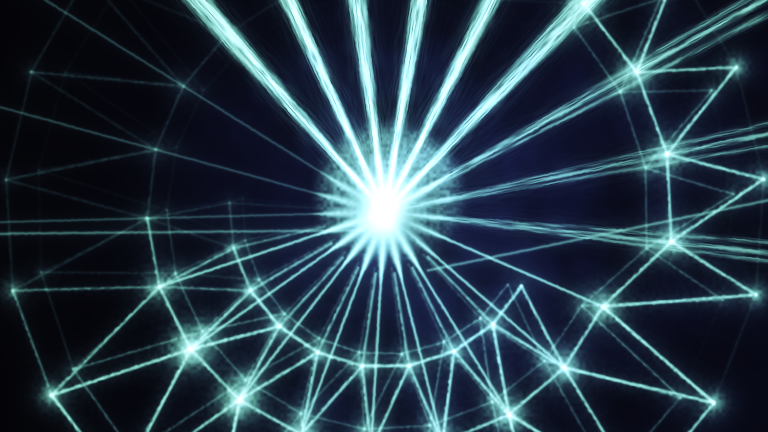
Give the GLSL for this background, as a WebGL 2 fragment shader.

```glsl
#version 300 es
precision highp float;
// A glowing web of light: 21 spokes burst from a white core and three
// rings of nodes, alternately half a step apart, are joined by thin beams.
// Light is summed as one intensity and then toned from navy to pale cyan.
uniform vec2 u_resolution;
out vec4 fragColor;

const float SPOKES = 21.0;
const float STEP = 6.2831853 / SPOKES;

float hash(vec2 p) {
  p = fract(p * vec2(123.34, 345.45));
  p += dot(p, p + 34.35);
  return fract(p.x * p.y);
}

float noise(vec2 p) {
  vec2 i = floor(p), f = fract(p);
  f = f * f * (3.0 - 2.0 * f);
  return mix(mix(hash(i), hash(i + vec2(1, 0)), f.x),
             mix(hash(i + vec2(0, 1)), hash(i + vec2(1, 1)), f.x), f.y);
}

float fbm(vec2 p) {
  float sum = 0.0, amp = 0.5;
  for (int i = 0; i < 4; i++) {
    sum += amp * noise(p);
    p = mat2(1.6, 1.2, -1.2, 1.6) * p;
    amp *= 0.5;
  }
  return sum;
}

// Direction of spoke k, counted clockwise from the upper left
vec2 spokeDir(float k) {
  float a = 2.282 - STEP * k - 0.024 * cos(STEP * (k - 14.5));
  return vec2(cos(a), sin(a));
}

// Sharp beam with a soft skirt
float beam(float d, float w) {
  return exp(-d * d / (w * w)) + 0.12 * exp(-abs(d) / 0.017);
}

float segment(vec2 p, vec2 a, vec2 b) {
  vec2 ab = b - a;
  float t = clamp(dot(p - a, ab) / dot(ab, ab), 0.0, 1.0);
  return beam(length(p - a - ab * t), 0.0036);
}

float midRadius(float k) {
  return k > 4.5 && k < 8.5 ? 0.667 : 0.55;
}

// Tapered spike near the core plus a long ray of several strands
float spoke(vec2 p, float k) {
  vec2 dir = spokeDir(k);
  float along = dot(p, dir), across = dot(p, vec2(-dir.y, dir.x));
  if (along < 0.0) return 0.0;
  float taper = 0.003 + 0.008 * smoothstep(0.18, 0.05, along);
  float spike = 1.5 * exp(-pow(across / taper, 2.0)) * smoothstep(0.18, 0.12, along);
  spike *= k > 6.5 && k < 10.5 ? 0.4 : (k > 17.5 ? 0.6 : 1.0);
  if (k > 8.5) {
    float reach = k > 17.5 ? 0.22 : 0.8 * (1.0 - smoothstep(0.5, 0.6, along));
    return spike + beam(across, 0.0032) * reach * smoothstep(0.02, 0.16, along);
  }
  float front = 1.0 - smoothstep(4.5, 6.5, k), light = 0.0;
  float streak = noise(vec2(across * 330.0, along * 28.0 + k * 9.0));
  for (float s = -1.0; s < 1.5; s++) {
    float spread = s * mix(0.027, 0.022, front) + 0.01 * (hash(vec2(k, s + 4.0)) - 0.5);
    float width = 0.0028 + along * (0.003 + 0.008 * front);
    light += beam(across - along * spread, width) * (s == 0.0 ? 1.0 : 0.55);
  }
  light *= smoothstep(0.0, mix(0.2, 0.06, front), along);
  return spike + light * (0.6 + 1.1 * front) * (0.35 + 1.2 * streak);
}

// All beams that meet at node k of the middle ring
float web(vec2 p, float k) {
  vec2 mid = midRadius(k) * spokeDir(k);
  vec2 midNext = midRadius(k + 1.0) * spokeDir(k + 1.0);
  vec2 inPrev = 0.36 * spokeDir(k - 0.71), inNext = 0.36 * spokeDir(k + 0.29);
  vec2 outPrev = 0.88 * spokeDir(k - 0.62), outNext = 0.88 * spokeDir(k + 0.38);
  float lit = k < 4.5 ? 0.05 : (k > 16.5 ? (k > 17.5 ? 0.12 : 0.6) : 1.0);
  float vary = 0.5 + 0.6 * hash(vec2(k, 7.0));
  float light = segment(p, mid, midNext) * 0.8;
  light += segment(p, outPrev, outNext) * (k < 9.5 ? 0.05 : vary);
  light += segment(p, mid, outPrev) * 0.9 + segment(p, mid, outNext) * vary;
  light += (k > 14.5 && k < 16.5 ? 2.3 : 1.1) * exp(-length(p - mid) / 0.019);
  light += 0.8 * exp(-length(p - outNext) / 0.014);
  if (k > 9.5 && k < 18.5) {
    light += segment(p, inPrev, inNext) + segment(p, mid, inPrev) * vary;
    light += segment(p, mid, inNext) * 0.8 + segment(p, 0.4 * inNext, inNext) * 0.5;
    light += 0.7 * exp(-length(p - inNext) / 0.012);
  }
  return light * lit;
}

void main() {
  vec2 p = gl_FragCoord.xy / u_resolution.y;
  p.x -= 0.5 * u_resolution.x / u_resolution.y;
  p -= vec2(0.002, 0.509);
  float r = length(p), grain = noise(p * 130.0), cloud = fbm(p * 9.0);

  // Barely frayed beams, with a faint smaller echo of the web
  vec2 q = p + 0.0014 * (vec2(grain, noise(p * 130.0 + 40.0)) - 0.5);
  vec2 e = mat2(0.999, 0.035, -0.035, 0.999) * q * 1.09;
  float light = 0.35 * segment(q, vec2(-0.9, -0.05), vec2(-0.05, -0.042));
  light += 0.4 * segment(q, vec2(0.1, -0.135), vec2(0.9, 0.03));
  for (float k = 0.0; k < SPOKES; k++)
    light += spoke(q, k) + (web(q, k) + 0.22 * web(e, k)) * (0.7 + 0.6 * grain);

  // Cyan dome and white core
  float dome = smoothstep(0.19, 0.12, length(p - vec2(0.01, 0.035)));
  light += dome * (0.2 + 0.8 * cloud) * (0.5 + 0.8 * grain) * smoothstep(-0.2, 0.1, p.y);
  light += 4.0 * exp(-r * r / 0.001) + 1.4 * exp(-length(p - vec2(0.0, 0.045)) / 0.03);

  // Navy haze, deepest at the upper left
  vec2 h = p - vec2(0.08, 0.06);
  float haze = exp(-dot(h, h) / 0.25) + 0.3 * smoothstep(-0.5, 0.6, p.x - p.y);
  vec3 color = vec3(0.014, 0.015, 0.03) + vec3(0.055, 0.065, 0.19) * haze * (0.3 + cloud);
  vec3 tone = mix(vec3(0.5, 0.9, 1.0), vec3(0.64, 1.4, 1.16), smoothstep(0.0, 0.6, light));
  color += 1.0 - exp(-light * tone);
  fragColor = vec4(min(color, 1.0), 1.0);
}
```
